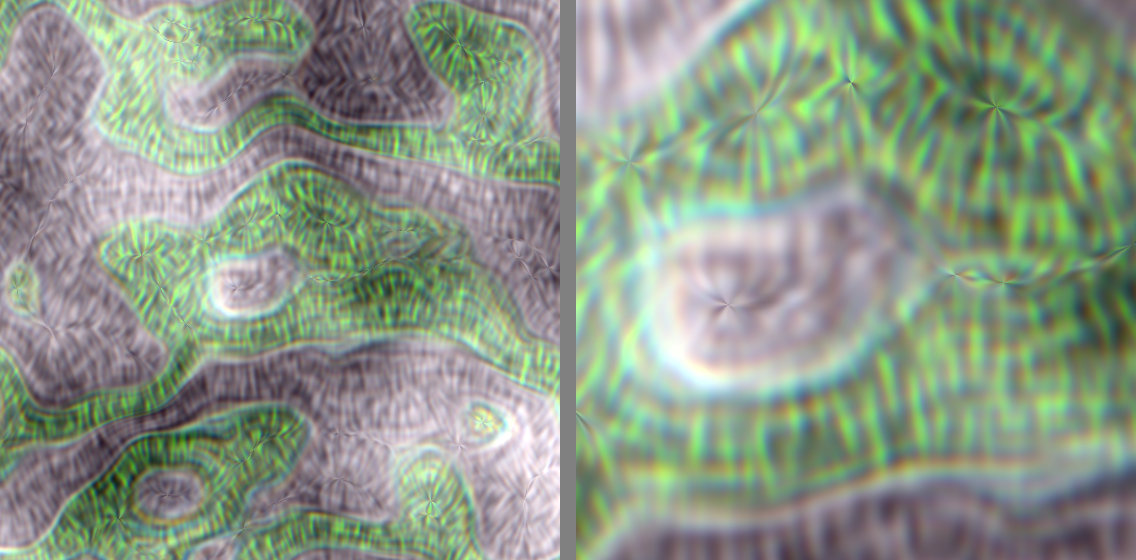
Left: the whole. Right: its middle third, enlarged.
This pattern is drawn by a Shadertoy shader. Its source:

```glsl
// Iridescent woven fur: wavy bands of green and mauve with light and dark clouds.
// A height field sets the bands; stretched gradient noise, blended over a fan of
// directions, draws strands along the contours and short ticks across them.

const vec3  MAUVE = vec3(0.580, 0.530, 0.572);
const vec3  GREEN = vec3(0.525, 0.605, 0.515);
const vec3  TICK_TINT = vec3(-0.06, 0.20, -0.20);  // hue of bright ticks in green
const vec3  FRINGE = vec3(-0.32, 0.0, 0.32);       // strand shift per channel
const float BAND_RATE = 2.9;      // bands per canvas height
const float BAND_WARP = 1.45;     // how far the bands bend
const float GREEN_LEVEL = 0.16;   // higher leaves less green
const float CLOUD_GAIN = 0.50;
const float STRAND_GAIN = 0.25;
const float TICK_GAIN = 0.31;
const float RIDGE_GAIN = 0.34;
const vec2  STRAND_FREQ = vec2(7.0, 85.0);   // along, across
const vec2  TICK_FREQ = vec2(27.0, 105.0);   // along, across
const int   DIRECTIONS = 8;
const float PI = 3.14159;

float hash(vec2 p) {
    vec3 q = fract(p.xyx * vec3(0.1031, 0.1030, 0.0973));
    q += dot(q, q.yzx + 33.33);
    return fract((q.x + q.y) * q.z);
}

float cornerSlope(vec2 cell, vec2 offset) {
    float a = 2.0 * PI * hash(cell);
    return dot(vec2(cos(a), sin(a)), offset);
}

float gradientNoise(vec2 p) {
    vec2 i = floor(p), f = p - i;
    vec2 u = f * f * f * (f * (f * 6.0 - 15.0) + 10.0);
    vec2 e = vec2(1.0, 0.0);
    return mix(mix(cornerSlope(i, f), cornerSlope(i + e, f - e), u.x),
               mix(cornerSlope(i + e.yx, f - e.yx), cornerSlope(i + e.xx, f - e.xx), u.x), u.y);
}

// The same noise read at shifted places for red, green and blue
vec3 fringedNoise(vec2 p, float spread) {
    return vec3(gradientNoise(p + vec2(0.0, FRINGE.r * spread)),
                gradientNoise(p),
                gradientNoise(p + vec2(0.0, FRINGE.b * spread)));
}

// Height whose level lines are the bands
float bandHeight(vec2 p) {
    return BAND_RATE * p.y + BAND_WARP * gradientNoise(p * vec2(3.0, 3.4) + 11.3)
         + 0.38 * gradientNoise(p * 7.0 + 41.7);
}

// Coordinates along and across a direction
vec2 turn(vec2 p, float angle) {
    float c = cos(angle), s = sin(angle);
    return vec2(c * p.x + s * p.y, c * p.y - s * p.x);
}

void mainImage(out vec4 fragColor, in vec2 fragCoord) {
    vec2 p = fragCoord / iResolution.y;

    // Band height, its slope and the direction of its contours
    float h = bandHeight(p);
    const float STEP = 0.004;
    vec2 slope = vec2(bandHeight(p + vec2(STEP, 0.0)) - h,
                      bandHeight(p + vec2(0.0, STEP)) - h) / STEP;
    float steep = length(slope);
    vec2 tangent = vec2(slope.y, -slope.x) / max(steep, 0.001);

    // Green share and closeness to a band edge
    float wave = sin(2.0 * PI * h) + 0.9 * gradientNoise(p * 9.0 + 73.1) - GREEN_LEVEL;
    float green = smoothstep(-0.35, 0.35, wave);
    float edge = exp(-3.0 * wave * wave);

    // Strands and ticks blended over the fan of directions
    vec3 strands = vec3(0.0), ticks = vec3(0.0);
    float power = 0.0001;
    for (int k = 0; k < DIRECTIONS; k++) {
        float angle = (float(k) / float(DIRECTIONS) - 0.5) * PI;
        float along = dot(tangent, vec2(cos(angle), sin(angle)));
        float weight = pow(along * along, 9.0);
        if (weight < 0.01) continue;
        float seed = 17.0 * float(k) + 5.0;
        strands += weight * fringedNoise(turn(p, angle) * STRAND_FREQ + seed, 1.0);
        float tickAngle = 0.5 * PI + 0.45 * angle;
        ticks += weight * fringedNoise(turn(p, tickAngle) * TICK_FREQ + seed + 200.0, 0.9);
        power += weight * weight;
    }
    strands /= sqrt(power);
    ticks /= sqrt(power);

    // Long coloured ridges that follow the contours
    vec3 ridges = fringedNoise(vec2(p.x * 4.0, h * 13.0) + 91.0, 0.9);
    ridges *= smoothstep(0.8, 3.0, steep) * (0.25 + 0.75 * edge);

    // Detail is vivid in green and nearly grey in mauve
    vec3 detail = STRAND_GAIN * (0.55 + 0.6 * edge) * strands
                + TICK_GAIN * (1.0 - 0.65 * edge) * ticks + RIDGE_GAIN * ridges;
    float grey = dot(detail, vec3(0.3333));
    detail = mix(vec3(grey), detail, mix(0.32, 0.95, green));

    // Clouds of light and shade
    float cloud = CLOUD_GAIN * gradientNoise(p * 2.7 + 23.9)
                + 0.22 * gradientNoise(p * 6.0 + 57.3);

    vec3 color = mix(MAUVE, GREEN, green) + cloud + detail;
    color += green * (1.0 - 0.6 * edge) * TICK_TINT * max(ticks.g + 0.05, 0.0) * 1.6;
    color += 0.05 * edge;
    fragColor = vec4(clamp(color, 0.0, 1.0), 1.0);
}
```
